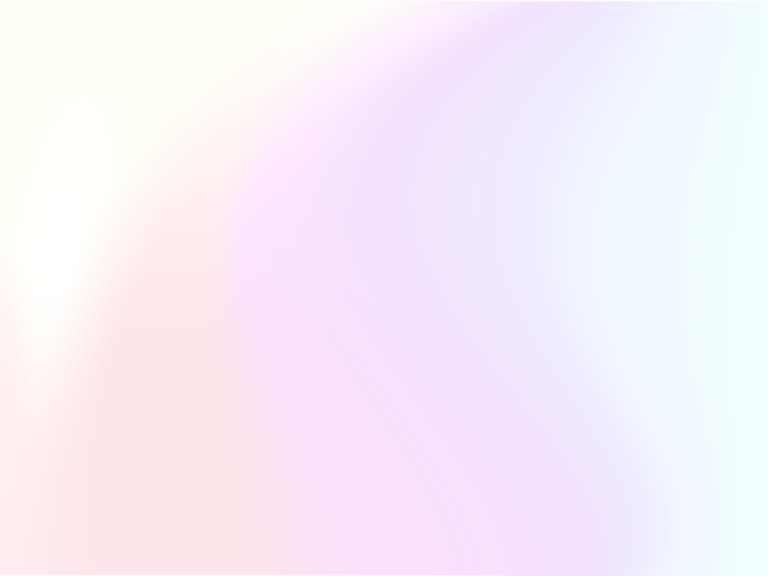
Write a WebGL 1 fragment shader that draws this background.

```glsl
precision highp float;
uniform vec2 u_resolution;

// Smooth curve through five positions, evenly spaced from top (t = 0) to bottom (t = 1)
float curve(float t, float a, float b, float c, float d, float e) {
  float s = 4.0 * t;
  float d1 = b - a;
  float d2 = c - 2.0 * b + a;
  float d3 = d - 3.0 * c + 3.0 * b - a;
  float d4 = e - 4.0 * d + 6.0 * c - 4.0 * b + a;
  return a + s * (d1 + (s - 1.0) / 2.0 * (d2 + (s - 2.0) / 3.0 * (d3 + (s - 3.0) / 4.0 * d4)));
}

// Ramp between two curves, partly eased to soften the seams
float ramp(float left, float right, float x) {
  float k = clamp((x - left) / (right - left), 0.0, 1.0);
  return mix(k, k * k * (3.0 - 2.0 * k), 0.4);
}

void main() {
  vec2 uv = gl_FragCoord.xy / u_resolution;
  float x = uv.x;
  float t = 1.0 - uv.y;

  // Cream corner, slanted white glow and blush at the lower left
  vec2 glowOffset = (uv - vec2(0.08 + 0.12 * (uv.y - 0.58), 0.58)) / vec2(0.065, 0.28);
  float glow = exp(-dot(glowOffset, glowOffset));
  vec3 color = mix(vec3(1.0, 1.0, 0.968), vec3(1.0), glow);
  float blush = smoothstep(0.48, 0.84, t + 0.13 * (1.0 - smoothstep(0.0, 0.05, x)));
  color = mix(color, vec3(1.0, 0.933, 0.95), blush);

  // Stops of the flowing bands
  float creamEnd = curve(t, 0.36, 0.17, 0.085, 0.03, -0.05);
  float roseStart = curve(t, 0.48, 0.29, 0.18, 0.13, 0.14);
  float roseEnd = curve(t, 0.50, 0.305, 0.27, 0.29, 0.30);
  float orchidAt = curve(t, 0.60, 0.37, 0.335, 0.42, 0.50);
  float lavenderAt = curve(t, 0.72, 0.50, 0.53, 0.68, 0.78);
  float periwinkleAt = curve(t, 0.82, 0.69, 0.69, 0.79, 0.82);
  float skyAt = curve(t, 0.88, 0.80, 0.77, 0.85, 0.87);
  float iceAt = curve(t, 1.0, 0.98, 0.96, 0.96, 0.96);

  // Warm bands pale toward the top
  float pale = smoothstep(0.38, 1.0, uv.y);
  vec3 rose = mix(vec3(0.996, 0.898, 0.92), vec3(1.0, 0.99, 0.98), pale);
  vec3 orchid = mix(vec3(0.992, 0.88, 0.997), vec3(0.99, 0.94, 1.0), pale);

  // Blend from left to right
  color = mix(color, rose, ramp(creamEnd, roseStart, x));
  color = mix(color, orchid, ramp(roseEnd, orchidAt, x));
  color = mix(color, vec3(0.95, 0.89, 1.0), ramp(orchidAt, lavenderAt, x));
  color = mix(color, vec3(0.936, 0.92, 1.0), ramp(lavenderAt, periwinkleAt, x));
  color = mix(color, vec3(0.946, 0.962, 1.0), ramp(periwinkleAt, skyAt, x));
  color = mix(color, vec3(0.953, 0.996, 1.0), ramp(skyAt, iceAt, x));

  // Thin pale slivers along the slightly tilted top and bottom edges
  float topGap = 0.003 * smoothstep(0.4, 0.7, x);
  float bottomGap = 0.003 * (1.0 - smoothstep(0.45, 0.8, x));
  float sliver = max(1.0 - smoothstep(topGap - 0.0015, topGap + 0.0005, t),
                     1.0 - smoothstep(bottomGap - 0.0015, bottomGap + 0.0005, uv.y));
  color = mix(color, vec3(1.0), 0.8 * sliver);

  gl_FragColor = vec4(color, 1.0);
}
```
